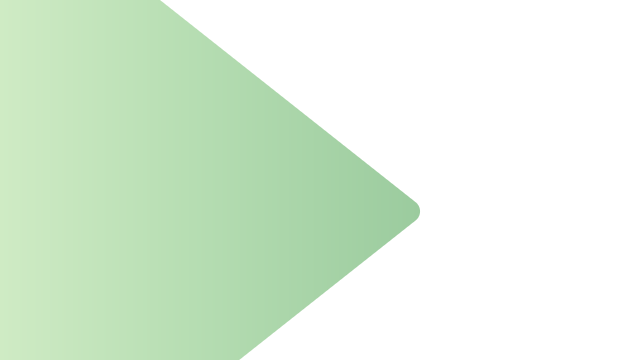
Write a Shadertoy shader that draws this background.

```glsl
// A rounded green wedge pointing right on white, shaded from pale to deeper green.

// Lengths are in canvas heights, origin at the lower left.
const vec2  APEX       = vec2(1.1866, 0.4130);  // where the two straight edges would meet
const float EDGE_SLOPE = 0.791;                 // rise over run of each edge
const float TIP_RADIUS = 0.0324;

const vec3 PAPER       = vec3(1.0);
const vec3 PALE_GREEN  = vec3(0.812, 0.922, 0.770);
const vec3 MID_GREEN   = vec3(0.711, 0.866, 0.697);
const vec3 DEEP_GREEN  = vec3(0.604, 0.794, 0.617);
const float MID_X      = 0.55;                  // position of the middle colour

// Signed distance to a wedge opening to the left, with its tip rounded.
float roundedWedge(vec2 p, vec2 apex, float slope, float radius) {
    vec2 normal = normalize(vec2(slope, 1.0));
    vec2 arcCentre = apex - vec2(radius / normal.x, 0.0);
    vec2 q = p - arcCentre;
    q.y = abs(q.y);
    bool facesTip = q.x * normal.y > q.y * normal.x;
    return (facesTip ? length(q) : dot(q, normal)) - radius;
}

// Horizontal three-stop gradient ending at the tip.
vec3 wedgeColour(float x) {
    vec3 leftHalf = mix(PALE_GREEN, MID_GREEN, clamp(x / MID_X, 0.0, 1.0));
    float toTip = clamp((x - MID_X) / (APEX.x - MID_X), 0.0, 1.0);
    return mix(leftHalf, DEEP_GREEN, toTip);
}

void mainImage(out vec4 fragColor, in vec2 fragCoord) {
    vec2 p = fragCoord / iResolution.y;
    float pixel = 1.0 / iResolution.y;

    // Blend across one pixel at the edge.
    float d = roundedWedge(p, APEX, EDGE_SLOPE, TIP_RADIUS);
    float coverage = clamp(0.5 - d / pixel, 0.0, 1.0);

    fragColor = vec4(mix(PAPER, wedgeColour(p.x), coverage), 1.0);
}
```
